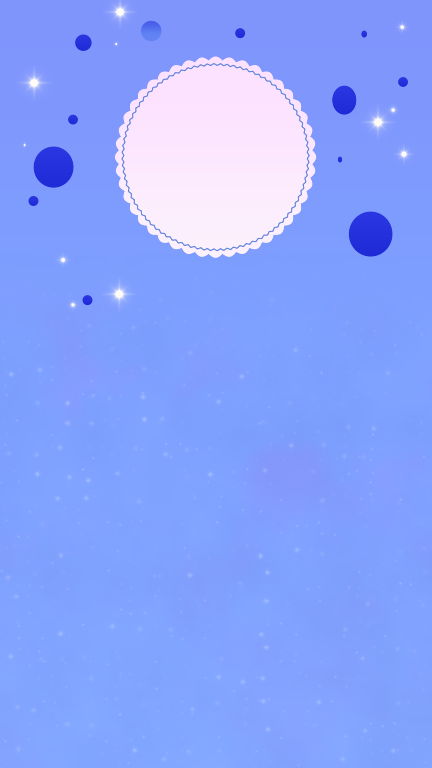
This background is drawn by a Shadertoy shader. Its source:

```glsl
const vec3 SKY_TOP = vec3(0.50, 0.585, 0.99);
const vec3 SKY_MIDDLE = vec3(0.49, 0.625, 1.0);
const vec3 SKY_BOTTOM = vec3(0.505, 0.65, 1.0);
const vec3 VIOLET = vec3(0.54, 0.585, 0.98);
const vec3 DOT_BLUE = vec3(0.14, 0.19, 0.86);
const vec3 GLASS_BLUE = vec3(0.36, 0.50, 0.95);
const vec3 STAR_WHITE = vec3(1.0, 0.99, 0.97);
const vec3 DISC_TOP = vec3(0.99, 0.885, 1.0);
const vec3 DISC_BOTTOM = vec3(0.99, 0.94, 0.99);
const vec3 ROPE_BLUE = vec3(0.40, 0.53, 0.87);

const vec2 DISC_CENTER = vec2(0.499, 1.414);
const float DISC_RADIUS = 0.2245;
const float SCALLOP_DEPTH = 0.0085;
const float SCALLOPS = 44.0;
const float ROPE_RADIUS = 0.2145;
const float ROPE_WIDTH = 0.0016;
const vec3 GLASS_DOT = vec3(0.350, 1.706, 0.0237);

// Center, vertical radius, width-to-height ratio
const vec4 DOTS[11] = vec4[11](
    vec4(0.193, 1.679, 0.019, 1.0), vec4(0.556, 1.701, 0.0115, 1.0),
    vec4(0.843, 1.699, 0.008, 0.8), vec4(0.797, 1.546, 0.0335, 0.83),
    vec4(0.933, 1.588, 0.0113, 1.0), vec4(0.169, 1.501, 0.0113, 1.0),
    vec4(0.124, 1.391, 0.0475, 0.97), vec4(0.0775, 1.3125, 0.0115, 1.0),
    vec4(0.787, 1.4085, 0.0068, 0.75), vec4(0.858, 1.236, 0.052, 0.97),
    vec4(0.2025, 1.083, 0.0115, 1.0));

// Center and reach of the rays
const vec3 STARS[11] = vec3[11](
    vec3(0.278, 1.750, 0.042), vec3(0.079, 1.586, 0.044),
    vec3(0.875, 1.495, 0.044), vec3(0.935, 1.421, 0.028),
    vec3(0.276, 1.097, 0.044), vec3(0.146, 1.176, 0.020),
    vec3(0.169, 1.072, 0.017), vec3(0.931, 1.715, 0.018),
    vec3(0.910, 1.523, 0.017), vec3(0.269, 1.676, 0.009),
    vec3(0.057, 1.442, 0.009));

float hash(vec2 p) {
    vec3 q = fract(vec3(p.xyx) * 0.1031);
    q += dot(q, q.yzx + 33.33);
    return fract((q.x + q.y) * q.z);
}

float noise(vec2 p) {
    vec2 i = floor(p), f = fract(p);
    f = f * f * (3.0 - 2.0 * f);
    return mix(mix(hash(i), hash(i + vec2(1, 0)), f.x),
               mix(hash(i + vec2(0, 1)), hash(i + vec2(1, 1)), f.x), f.y);
}

float fbm(vec2 p) {
    float sum = 0.0, amplitude = 0.5;
    for (int i = 0; i < 4; i++) {
        sum += amplitude * noise(p);
        p = p * 2.1 + 17.0;
        amplitude *= 0.5;
    }
    return sum;
}

float fill(float d, float pixel) {
    return 1.0 - smoothstep(-0.6 * pixel, 0.6 * pixel, d);
}

float rays(vec2 q) {
    vec2 a = abs(q);
    return max(1.0 - a.y, 0.0) * exp(-24.0 * a.x)
         + max(1.0 - a.x, 0.0) * exp(-24.0 * a.y);
}

float sparkle(vec2 q) {
    vec2 diagonal = vec2(q.x + q.y, q.x - q.y) * 0.95;
    float r2 = dot(q, q);
    return 1.1 * exp(-22.0 * r2) + 0.25 * exp(-4.5 * r2)
         + 0.55 * rays(q) + 0.35 * rays(diagonal);
}

// Faint dust, one jittered speck per grid cell
float dust(vec2 p, float cells) {
    vec2 g = p * cells, id = floor(g);
    vec2 jitter = vec2(hash(id + 3.7), hash(id + 41.3));
    vec2 q = fract(g) - mix(vec2(0.25), vec2(0.75), jitter);
    float strength = pow(hash(id + 87.1), 4.0);
    return strength * (exp(-130.0 * dot(q, q)) + 0.3 * rays(q * 4.0));
}

void mainImage(out vec4 fragColor, in vec2 fragCoord) {
    vec2 p = fragCoord / iResolution.x;
    float pixel = 1.0 / iResolution.x;

    // Sky with violet haze and dust in the lower part
    vec3 color = mix(SKY_BOTTOM, SKY_MIDDLE, smoothstep(0.0, 1.0, p.y));
    color = mix(color, SKY_TOP, smoothstep(0.95, 1.75, p.y));
    float lower = 1.0 - smoothstep(0.9, 1.2, p.y);
    float band = exp(-8.0 * pow(p.y - 0.88, 2.0));
    float haze = smoothstep(0.42, 0.75, fbm(p * 4.5 + 5.0));
    color = mix(color, VIOLET, haze * lower * (0.3 + 0.4 * band));
    color += 0.035 * (fbm(p * 9.0 + 31.0) - 0.47) * lower;
    color = mix(color, vec3(0.78, 0.86, 1.0),
                0.4 * lower * (dust(p, 17.0) + 0.7 * dust(p + 2.3, 34.0)));

    // Blue dots
    for (int i = 0; i < 11; i++) {
        vec4 dot4 = DOTS[i];
        vec2 q = (p - dot4.xy) / vec2(dot4.w, 1.0);
        vec3 shade = DOT_BLUE + 0.025 * q.y / dot4.z;
        color = mix(color, shade, fill(length(q) - dot4.z, pixel));
    }
    vec2 glass = (p - GLASS_DOT.xy) / GLASS_DOT.z;
    vec3 glassColor = mix(GLASS_BLUE, DOT_BLUE, 0.55 * smoothstep(-0.5, 1.0, glass.y));
    color = mix(color, glassColor, 0.85 * fill((length(glass) - 1.0) * GLASS_DOT.z, pixel));

    // Scalloped disc with a wavy rope inside its rim
    vec2 c = p - DISC_CENTER;
    float radius = length(c), angle = atan(c.y, c.x);
    float rim = DISC_RADIUS + SCALLOP_DEPTH * abs(cos(0.5 * SCALLOPS * angle));
    vec3 discColor = mix(DISC_BOTTOM, DISC_TOP, smoothstep(-0.22, 0.18, c.y));
    color = mix(color, discColor, fill(radius - rim, pixel));
    float rope = abs(radius - ROPE_RADIUS - 0.0017 * sin(2.0 * SCALLOPS * angle));
    color = mix(color, ROPE_BLUE, fill(rope - ROPE_WIDTH, pixel));

    // Shining stars
    for (int i = 0; i < 11; i++) {
        vec2 q = (p - STARS[i].xy) / STARS[i].z;
        color = mix(color, STAR_WHITE, clamp(sparkle(q), 0.0, 1.0));
    }
    fragColor = vec4(clamp(color, 0.0, 1.0), 1.0);
}
```
